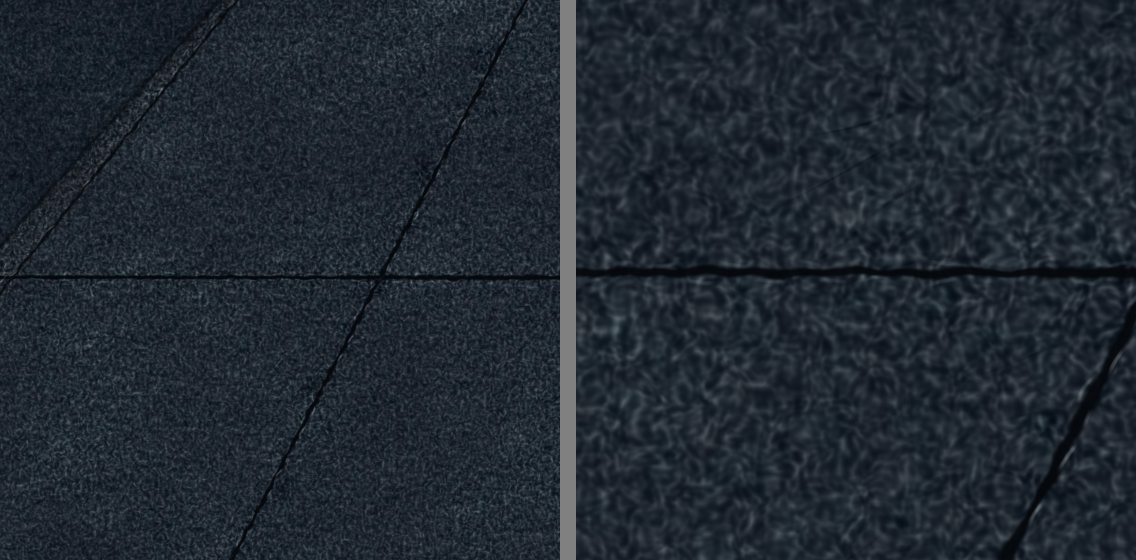
Left: the whole. Right: its middle third, enlarged.
Write a WebGL 2 fragment shader that draws this texture.

```glsl
#version 300 es
precision highp float;
// Dark blue-grey slate slabs divided by one level joint and two slanting ones.
// Warped gradient noise makes the fine grain and the drifting streaks;
// signed line distances carve ragged joints with broken glints on their lips.

uniform vec2 u_resolution;
out vec4 fragColor;

float hash(vec2 cell) {
    vec3 q = fract(cell.xyx * 0.1031);
    q += dot(q, q.yzx + 33.33);
    return fract((q.x + q.y) * q.z);
}

float corner(vec2 cell, vec2 offset) {
    float angle = 6.2832 * hash(cell);
    return dot(vec2(cos(angle), sin(angle)), offset);
}

// Gradient noise, roughly -0.7 to 0.7
float noise(vec2 p) {
    p += 200.0;
    vec2 c = floor(p), f = p - c;
    vec2 u = f * f * f * (f * (f * 6.0 - 15.0) + 10.0);
    vec2 e = vec2(1.0, 0.0);
    return mix(mix(corner(c, f), corner(c + e.xy, f - e.xy), u.x),
               mix(corner(c + e.yx, f - e.yx), corner(c + e.xx, f - e.xx), u.x), u.y);
}

float fbm(vec2 p) {
    float sum = 0.0, amp = 1.0;
    for (int i = 0; i < 4; i++) {
        sum += amp * noise(p);
        p = p * 2.03 + 17.3;
        amp *= 0.55;
    }
    return sum;
}

// Distance along a line from a to b, and signed distance to its left
vec2 lineSpace(vec2 p, vec2 a, vec2 b) {
    vec2 dir = normalize(b - a), q = p - a;
    return vec2(dot(q, dir), dir.x * q.y - dir.y * q.x);
}

// Ragged dark gap of varying width
float gap(vec2 s, float width, float seed) {
    float d = abs(s.y + 0.004 * noise(vec2(s.x * 45.0, seed)));
    float w = width * (1.0 + 1.3 * noise(vec2(s.x * 28.0, seed + 9.0)));
    return 1.0 - smoothstep(w * 0.4, w + 0.7 / u_resolution.y + 0.0008, d);
}

// Thin bright lip, broken into short dashes
float glint(vec2 s, float offset, float seed) {
    float d = abs(s.y - offset + 0.006 * noise(vec2(s.x * 38.0, seed)));
    float dash = smoothstep(-0.05, 0.3, noise(vec2(s.x * 48.0, seed + 5.0)));
    return dash * (1.0 - smoothstep(0.0004, 0.0014 + 0.7 / u_resolution.y, d));
}

void main() {
    vec2 p = gl_FragCoord.xy / u_resolution.y;

    // Joints and the bevel edge beside the left one
    vec2 level = lineSpace(p, vec2(0.0, 0.505), vec2(1.0, 0.504));
    vec2 steep = lineSpace(p, vec2(0.414, 0.0), vec2(0.94, 1.0));
    vec2 left = lineSpace(p, vec2(0.007, 0.486), vec2(0.423, 1.0));
    vec2 bevel = lineSpace(p, vec2(0.0, 0.56), vec2(0.375, 0.98));
    float outer = smoothstep(-0.004, 0.004, bevel.y);
    float strip = smoothstep(-0.012, 0.004, left.y) * (1.0 - outer);

    // Broad mottling and streaks rising to the right
    vec2 tilted = mat2(0.96, -0.28, 0.28, 0.96) * p;
    float mottle = fbm(p * 3.5 + 4.0);
    float streak = fbm(tilted * vec2(5.0, 17.0) + 0.7 * mottle);
    float patches = smoothstep(0.1, 0.7, streak) * smoothstep(-0.25, 0.4, mottle);

    // Fine warped grain, rougher near the joints
    vec2 warped = p + 0.005 * vec2(noise(p * 48.0), noise(p * 48.0 + 70.0));
    float grain = noise(warped * vec2(150.0, 122.0)) + 0.8 * noise(warped * 225.0 + 31.0);
    grain += 0.5 * grain * grain - 0.04;
    float nearJoint = exp(-55.0 * abs(steep.y)) + exp(-60.0 * abs(level.y)) + strip;
    float roughness = 0.125 + 0.04 * mottle + 0.05 * patches + 0.045 * nearJoint;
    roughness *= 1.0 - 0.25 * outer;

    float tone = roughness * grain + 0.05 * noise(warped * 62.0);
    tone += 0.018 * mottle + 0.016 * streak + 0.03 * patches;
    tone -= 0.026 * outer;

    // Hairline scratches following the streaks
    float hair = abs(noise(tilted * vec2(9.0, 34.0) + 50.0));
    tone -= 0.035 * (1.0 - smoothstep(0.0, 0.05, hair)) * smoothstep(0.0, 0.4, noise(p * 9.0));

    // Soft bruises scattered along the steep joint
    for (int i = 0; i < 5; i++) {
        float k = float(i);
        vec2 centre = vec2(0.12 + 0.21 * k + 0.06 * hash(vec2(k, 3.0)),
                           0.05 * (hash(vec2(k, 8.0)) - 0.5));
        vec2 q = (steep - centre) / vec2(0.022, 0.016);
        tone -= 0.05 * exp(-dot(q, q)) * (1.0 + 1.5 * noise(p * 70.0));
    }

    vec3 color = vec3(0.126, 0.159, 0.193) + tone * vec3(1.0, 1.03, 1.0);
    color += vec3(-0.006, 0.004, 0.003) * clamp(mottle + 2.0 * noise(p * 40.0), -1.0, 1.0);
    color += strip * vec3(0.014, 0.007, 0.0);

    // Dark gaps, then the lit lips
    float levelWidth = mix(0.0026, 0.0042, smoothstep(0.55, 0.72, p.x));
    float dark = max(gap(level, levelWidth, 2.0), gap(steep, 0.0038, 23.0));
    dark = max(dark, 0.85 * gap(left, 0.0024, 41.0));
    dark = max(dark, 0.65 * gap(bevel, 0.0036, 57.0));
    dark = max(dark, 0.3 * exp(-140.0 * abs(bevel.y)));
    color = mix(color, vec3(0.012, 0.024, 0.04), 0.92 * dark);

    float lit = 0.75 * glint(steep, -0.0035, 12.0) + 0.45 * glint(steep, 0.004, 34.0);
    lit += 0.65 * glint(left, 0.003, 63.0) + 0.35 * glint(left, 0.012, 78.0);
    lit += 0.3 * glint(level, 0.0055, 91.0) + 0.3 * glint(level, -0.005, 97.0);
    color += lit * vec3(0.25, 0.26, 0.26);

    fragColor = vec4(clamp(color, 0.02, 1.0), 1.0);
}
```
